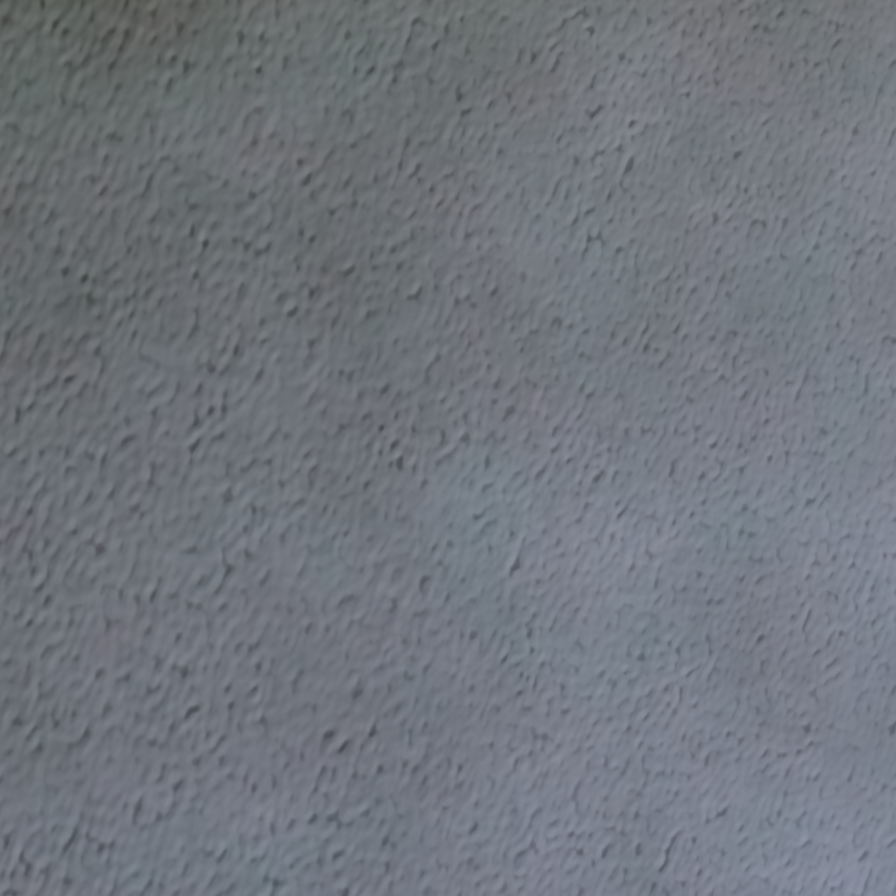
This texture is drawn by a WebGL 1 fragment shader. Its source:

```glsl
precision highp float;

uniform vec2 u_resolution;

// Broad light across the wall
const vec3 TOP_LEFT = vec3(0.352, 0.370, 0.350);
const vec3 TOP_RIGHT = vec3(0.464, 0.477, 0.494);
const vec3 BOTTOM_LEFT = vec3(0.428, 0.445, 0.482);
const vec3 BOTTOM_RIGHT = vec3(0.488, 0.518, 0.576);
const float TOP_FALLOFF = 0.6;
const float PIT_COMPENSATION = 0.006;

// Soft stains
const vec3 STAIN_TINT = vec3(0.022, -0.006, 0.004);
const vec3 CLOUD_TINT = vec3(0.046, 0.052, 0.064);
const float STAIN_SCALE = 8.0;
const float CLOUD_SCALE = 4.0;

// Plaster grain: x runs across the grains, y along them
const float GRAIN_TILT = 0.40;
const vec2 COARSE_SCALE = vec2(92.0, 56.0);
const vec2 FINE_SCALE = vec2(124.0, 80.0);
const vec2 LIGHT_OFFSET = vec2(0.42, -0.18);
const float RELIEF_LEFT = 0.092;
const float RELIEF_RIGHT = 0.056;
const float PIT_DEPTH = 0.072;
const vec3 PIT_TINT = vec3(0.94, 1.0, 1.06);
const float MOTTLE_STRENGTH = 0.032;

vec2 hash2(vec2 p) {
  vec2 k = vec2(dot(p, vec2(127.1, 311.7)), dot(p, vec2(269.5, 183.3)));
  return fract(sin(k) * 43758.5453) * 2.0 - 1.0;
}

float cornerSlope(vec2 cell, vec2 f, vec2 corner) {
  return dot(hash2(cell + corner), f - corner);
}

float gradientNoise(vec2 p) {
  vec2 i = floor(p);
  vec2 f = fract(p);
  vec2 u = f * f * f * (f * (f * 6.0 - 15.0) + 10.0);
  float low = mix(cornerSlope(i, f, vec2(0.0, 0.0)),
                  cornerSlope(i, f, vec2(1.0, 0.0)), u.x);
  float high = mix(cornerSlope(i, f, vec2(0.0, 1.0)),
                   cornerSlope(i, f, vec2(1.0, 1.0)), u.x);
  return mix(low, high, u.y);
}

float cloudNoise(vec2 p) {
  float sum = 0.0;
  float weight = 1.0;
  for (int octave = 0; octave < 3; octave++) {
    sum += weight * gradientNoise(p);
    p = p * 2.03 + 17.3;
    weight *= 0.5;
  }
  return sum;
}

// Height of the surface, coarser on the left; the blend keeps its strength
float grainHeight(vec2 p, vec2 shift, float fineness) {
  float coarse = gradientNoise(p * COARSE_SCALE + shift);
  float fine = gradientNoise(p * FINE_SCALE + shift + 41.7);
  return mix(coarse, fine, fineness) / length(vec2(1.0 - fineness, fineness));
}

vec3 wallColor(vec2 uv) {
  float down = pow(clamp(1.0 - uv.y, 0.0, 1.0), TOP_FALLOFF);
  vec3 left = mix(TOP_LEFT, BOTTOM_LEFT, down);
  vec3 right = mix(TOP_RIGHT, BOTTOM_RIGHT, down);
  vec3 color = mix(left, right, uv.x);
  color += STAIN_TINT * cloudNoise(uv * STAIN_SCALE + 5.2);
  color += CLOUD_TINT * cloudNoise(uv * CLOUD_SCALE + 23.9);
  return color + PIT_COMPENSATION;
}

void main() {
  vec2 uv = gl_FragCoord.xy / u_resolution;
  vec2 p = gl_FragCoord.xy / u_resolution.y;

  // Bend the grain slightly so that it does not line up
  float c = cos(GRAIN_TILT);
  float s = sin(GRAIN_TILT);
  vec2 bend = vec2(gradientNoise(p * 34.0), gradientNoise(p * 34.0 + 9.4));
  vec2 q = p + 0.003 * bend;
  q = vec2(c * q.x - s * q.y, s * q.x + c * q.y);

  // Side light on the relief, with dark pits in the hollows
  float fineness = mix(0.15, 0.75, smoothstep(0.1, 0.95, uv.x));
  float height = grainHeight(q, vec2(0.0), fineness);
  float lit = grainHeight(q, LIGHT_OFFSET, fineness);
  float patchiness = clamp(1.0 + 0.8 * cloudNoise(p * 11.0 + 61.0), 0.4, 1.7);
  float relief = (height - lit) * mix(RELIEF_LEFT, RELIEF_RIGHT, uv.x);
  float pit = smoothstep(0.08, 0.55, -height) * PIT_DEPTH;

  // Low mottling between the grains
  float mottle = MOTTLE_STRENGTH * gradientNoise(q * vec2(46.0, 32.0) + 83.0);

  vec3 color = wallColor(uv) + mottle;
  color += patchiness * (relief - pit * PIT_TINT);
  color += 0.010 * gradientNoise(p * 190.0);
  gl_FragColor = vec4(color, 1.0);
}
```
